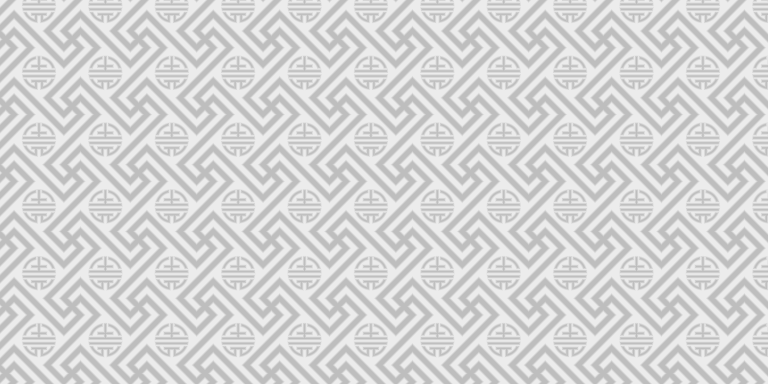
Reproduce this pattern procedurally as a Shadertoy shader.

```glsl
// Diagonal key fret of linked pinwheel hooks, with a round barred medallion
// in each opening. One tile is folded by four quarter turns for the fret and
// mirrored left to right for the medallion; both are unions of box distances.

const vec2  TILE        = vec2(0.1729, 0.1740);  // tile size, in canvas heights
const vec2  ORIGIN      = vec2(0.587, 0.658);    // first medallion, in tiles
const vec3  GROUND      = vec3(0.925);
const vec3  INK         = vec3(0.745);
const float FRET_HALF   = 0.0625;  // half line width, in fret units
const float FRET_STEP   = 0.25;    // pitch between parallel fret lines
const float DISC_RADIUS = 0.248;   // medallion values are in tiles
const float RING_HALF   = 0.019;
const float BAR_HALF    = 0.018;
const float SOFTNESS    = 0.02;    // half width of the blurred edge

// Distance to an axis-aligned box with square corners
float box(vec2 p, vec2 center, vec2 halfSize) {
    vec2 d = abs(p - center) - halfSize;
    return max(d.x, d.y);
}

// Axis-aligned stroke from a to b with square caps
float stroke(vec2 p, vec2 a, vec2 b, float halfWidth) {
    return box(p, 0.5 * (a + b), 0.5 * abs(b - a) + halfWidth);
}

// Four hooked arms around the tile centre, each running into a long bar
float fret(vec2 p) {
    vec2 q = vec2(p.x + p.y, p.y - p.x);
    vec2 elbow  = vec2(0.0, FRET_STEP);
    vec2 corner = vec2(2.0 * FRET_STEP, FRET_STEP);
    vec2 barEnd = vec2(2.0 * FRET_STEP, -2.8 * FRET_STEP);
    float d = 1e3;
    for (int i = 0; i < 4; i++) {
        d = min(d, stroke(q, vec2(0.0), elbow, FRET_HALF));
        d = min(d, stroke(q, elbow, corner, FRET_HALF));
        d = min(d, stroke(q, corner, barEnd, FRET_HALF));
        q = vec2(-q.y, q.x);
    }
    return d * 0.7071;
}

// Split ring with a stem, crossbars and two feet
float medallion(vec2 p) {
    float r = length(p);
    p.x = abs(p.x);

    // Ring opened at the top, bottom and sides
    float ring = abs(r - DISC_RADIUS + RING_HALF) - RING_HALF;
    ring = max(ring, 0.045 - p.x);
    ring = max(ring, -box(p, vec2(0.0, -0.012), vec2(0.3, 0.082)));

    // Two full bars and two shorter ones
    float d = ring;
    for (int i = 0; i < 4; i++) {
        float y = 0.1 - 0.075 * float(i);
        float reach = (i == 1 || i == 2) ? DISC_RADIUS : 0.115;
        d = min(d, box(p, vec2(0.0, y), vec2(reach, BAR_HALF)));
    }

    // Stem above, feet below
    d = min(d, stroke(p, vec2(0.0, 0.025), vec2(0.0, 0.25), BAR_HALF));
    d = min(d, stroke(p, vec2(0.045, -0.125), vec2(0.045, -0.25), BAR_HALF));
    return max(d, r - DISC_RADIUS);
}

void mainImage(out vec4 fragColor, in vec2 fragCoord) {
    vec2 p = fragCoord / iResolution.y / TILE - ORIGIN;

    // Medallions sit on tile corners, pinwheels on tile centres
    float d = min(fret(fract(p) - 0.5), medallion(fract(p + 0.5) - 0.5));

    float edge = max(SOFTNESS, 0.75 / (iResolution.y * TILE.y));
    float ink = 1.0 - smoothstep(-edge, edge, d);
    fragColor = vec4(mix(GROUND, INK, ink), 1.0);
}
```
